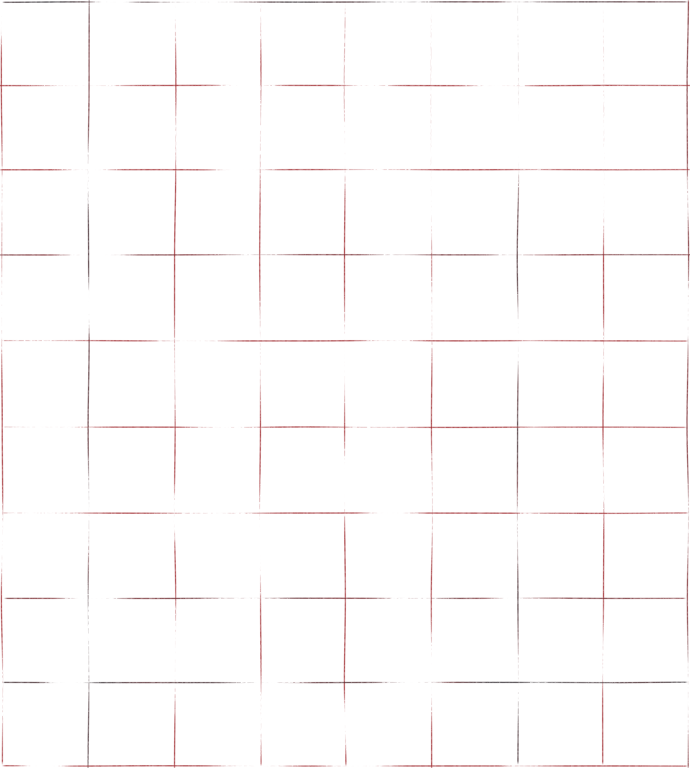
Reproduce this pattern procedurally as a WebGL 2 fragment shader.

```glsl
#version 300 es
precision highp float;

#define CELLS vec2(8.0, 9.0)
#define MARGIN 0.0027
#define HALF_WIDTH 0.00085
#define OPACITY 0.85
#define GAPS_PER_LINE 4.5
#define GRAIN_SCALE 420.0
#define PAPER vec3(1.0)
#define RED_INK vec3(0.60, 0.11, 0.13)
#define DARK_INK vec3(0.14, 0.13, 0.15)

uniform vec2 u_resolution;
out vec4 fragColor;

float hash(vec2 p) {
    return fract(sin(dot(p, vec2(127.1, 311.7))) * 43758.5453);
}

float noise(vec2 p) {
    vec2 i = floor(p);
    vec2 f = fract(p);
    f = f * f * (3.0 - 2.0 * f);
    return mix(mix(hash(i), hash(i + vec2(1.0, 0.0)), f.x),
               mix(hash(i + vec2(0.0, 1.0)), hash(i + vec2(1.0, 1.0)), f.x), f.y);
}

// Pen pressure along a line: soft gaps at jittered intervals
float pressure(float t, float seed) {
    float s = t * GAPS_PER_LINE;
    float result = 1.0;
    for (int o = -1; o <= 1; o++) {
        float i = floor(s) + float(o);
        float center = i + 0.5 + 0.5 * (hash(vec2(i, seed)) - 0.5);
        float reach = mix(0.22, 0.52, hash(vec2(i + 20.0, seed)));
        float depth = mix(0.55, 1.0, hash(vec2(i + 40.0, seed)));
        result *= 1.0 - depth * (1.0 - smoothstep(0.03, reach, abs(s - center)));
    }
    return result;
}

// Coverage of one dry, grainy stroke
float stroke(float dist, float t, float force, float seed, float wobble) {
    float pixel = 1.0 / u_resolution.y;
    float d = abs(dist + wobble * (noise(vec2(t * 9.0, seed)) - 0.5));
    float halfWidth = HALF_WIDTH * mix(0.6, 1.0, force);
    float body = 1.0 - smoothstep(halfWidth - 0.7 * pixel, halfWidth + 0.7 * pixel, d);
    float grain = noise(vec2(t * GRAIN_SCALE, seed * 7.0 + dist * GRAIN_SCALE));
    float dry = smoothstep(grain - 0.45, grain + 0.45, force * 1.15);
    float inset = 0.012 * hash(vec2(seed, 3.0));
    float ends = smoothstep(inset - 0.003, inset + 0.003, min(t, 1.0 - t) + 0.004);
    return OPACITY * body * force * dry * mix(0.6, 1.0, grain) * ends;
}

vec3 inkColor(float dark, float t, float seed) {
    float patches = mix(0.55, 1.0, noise(vec2(t * 14.0, seed + 50.0)));
    return mix(RED_INK, DARK_INK, dark * patches);
}

void main() {
    vec2 p = gl_FragCoord.xy / u_resolution.y;
    vec2 size = vec2(u_resolution.x / u_resolution.y, 1.0);
    vec2 pitch = (size - 2.0 * MARGIN) / CELLS;
    vec2 t = p / size;

    // Nearest line in each direction, with a slight uneven spacing
    vec2 line = clamp(floor((p - MARGIN) / pitch + 0.5), vec2(0.0), CELLS);
    vec2 drift = vec2(0.002 * abs(sin(line.x * 0.7854)),
                      0.0028 * sin((CELLS.y - line.y) * 0.6981));
    vec2 dist = p - MARGIN - line * pitch - drift;

    // Vertical lines fade toward the upper right
    float columnSeed = line.x + 11.0;
    float isLast = step(CELLS.x - 0.5, line.x);
    float columnForce = pressure(t.y, columnSeed);
    columnForce *= 1.0 - 0.7 * smoothstep(0.42, 0.55, t.x)
                       * smoothstep(0.70, 0.82, t.y) * (1.0 - isLast);
    float column = stroke(dist.x, t.y, columnForce, columnSeed, 0.0024);
    float columnDark = abs(mod(line.x, 5.0) - 1.0) < 0.5 ? 0.85 : 0.5 * isLast;

    // Horizontal lines run solid near the right edge
    float rowSeed = line.y + 37.0;
    float rowForce = max(pressure(t.x, rowSeed), 0.9 * smoothstep(0.70, 0.82, t.x));
    float row = stroke(dist.y, t.x, rowForce, rowSeed, 0.0006);
    float rowDark = abs(mod(line.y, 8.0) - 1.0) < 0.5 ? 1.0
                  : abs(mod(line.y, 4.0) - 2.0) < 0.5 ? 0.55 : 0.0;

    vec3 color = mix(PAPER, inkColor(columnDark, t.y, columnSeed), column);
    color = mix(color, inkColor(rowDark, t.x, rowSeed), row);
    fragColor = vec4(color, 1.0);
}
```
